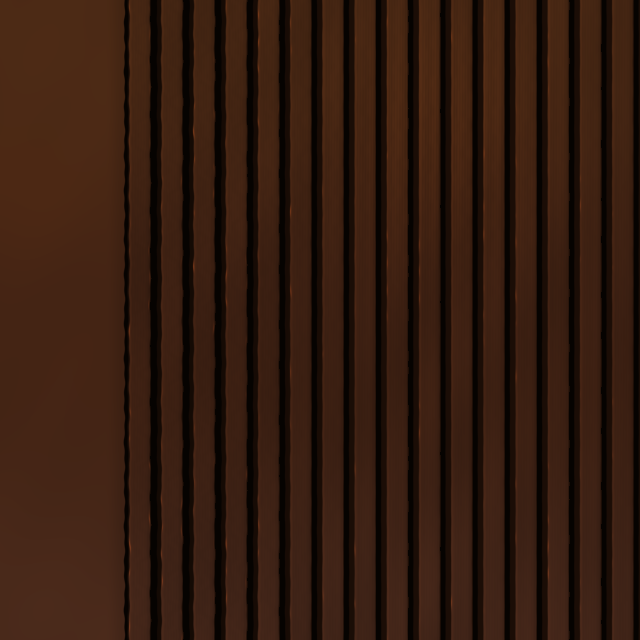
This texture is drawn by a Shadertoy shader. Its source:

```glsl
// Dark brown wall: a plain panel on the left, then evenly spaced vertical slats.
// Each gap has a black core and a dim side face; layered sines vary the tone,
// and hashed cells along the slat edges scatter small copper glints.

const float PANEL_END = 0.1945;    // right edge of the plain panel
const float FIRST_GAP = 0.1855;    // start of the gap partly hidden by the panel
const float PERIOD = 0.0503;       // gap plus slat
const float GAP = 0.0163;          // width of core and side face
const float CORE = 0.0076;         // width of the black core
const float SOFT = 0.0013;         // half width of soft edges
const float WOBBLE = 0.0006;       // raggedness of the left gaps
const float GLINT_CELL = 0.042;    // height of one glint cell
const float GLINT_CHANCE = 0.42;

const vec3 BLACK = vec3(0.022, 0.010, 0.004);
const vec3 SIDE = vec3(0.105, 0.050, 0.022);
const vec3 SLAT_MID = vec3(0.232, 0.122, 0.070);
const vec3 SLAT_TOP = vec3(0.265, 0.145, 0.073);
const vec3 SLAT_LOW = vec3(0.255, 0.143, 0.095);
const vec3 PANEL_LIFT = vec3(0.030, 0.017, 0.008);
const vec3 WARM = vec3(0.055, 0.022, 0.002);
const vec3 COPPER = vec3(0.36, 0.14, 0.04);

float hash(vec2 p) {
    p = fract(p * vec2(0.1031, 0.1137));
    p += dot(p, p.yx + 33.33);
    return fract((p.x + p.y) * p.x * 43.7);
}

// Slow, smooth variation in about -1..1.
float layeredSines(vec2 p) {
    return 0.5 * sin(p.x + 1.7 * sin(p.y))
         + 0.3 * sin(2.3 * p.y + 1.1 * p.x)
         + 0.2 * sin(4.7 * p.x - 3.1 * p.y);
}

float spot(vec2 p, vec2 center, vec2 size) {
    vec2 q = (p - center) / size;
    return exp(-dot(q, q));
}

vec3 woodTone(vec2 p) {
    vec3 tone = mix(SLAT_LOW, SLAT_MID, smoothstep(0.0, 0.42, p.y));
    tone = mix(tone, SLAT_TOP, smoothstep(0.5, 0.95, p.y));
    return tone * (1.0 + 0.035 * layeredSines(p * vec2(9.0, 7.0)));
}

// Short vertical flecks along an edge at signed distance dist.
float glints(float dist, float y, float seed) {
    float cell = floor(y / GLINT_CELL);
    float pick = hash(vec2(cell + 3.0, seed * 7.0 + 11.0));
    float size = hash(vec2(cell + 41.0, seed * 5.0 + 2.0));
    float halfLength = mix(0.10, 0.24, size);
    float v = (fract(y / GLINT_CELL) - 0.5) / halfLength;
    float u = dist / 0.0012;
    return step(1.0 - GLINT_CHANCE, pick) * mix(0.25, 0.85, size) * exp(-u * u - v * v);
}

vec3 panelColor(vec2 p) {
    vec3 color = woodTone(p) + PANEL_LIFT;
    color += WARM * 0.55 * spot(p, vec2(0.03, 0.68), vec2(0.14, 0.12));
    return color * mix(1.0, 0.88, smoothstep(PANEL_END - 0.03, PANEL_END, p.x));
}

vec3 slatColor(vec2 p) {
    float leftness = 1.0 - smoothstep(0.25, 0.60, p.x);
    float nearest = floor((p.x - FIRST_GAP) / PERIOD + 0.5);
    float ragged = sin(p.y * 83.0 + nearest * 2.1) + 0.6 * sin(p.y * 211.0 + nearest * 4.7);
    float x = p.x - FIRST_GAP + WOBBLE * mix(0.25, 1.0, leftness) * ragged;
    float id = floor(x / PERIOD);
    float d = x - id * PERIOD;

    // Slat face, with faint grain and a lighter left rim.
    vec3 face = woodTone(p);
    float upper = spot(p, vec2(0.68, 0.78), vec2(0.17, 0.22));
    face += WARM * 0.7 * upper;
    float grain = sin(d * 2600.0 + id * 3.0) * sin(d * 1130.0 + p.y * 5.0 + id);
    face *= 1.0 + (0.025 + 0.05 * upper) * grain;
    face *= 1.0 + 0.05 * layeredSines(vec2(id * 2.4, p.y * 8.0 + id));
    face += vec3(0.035, 0.015, 0.006) * spot(vec2(d, 0.0), vec2(GAP + 0.002, 0.0), vec2(0.0018, 1.0));
    face *= mix(1.0, 0.86, smoothstep(PERIOD - 0.010, PERIOD, d));

    // Gap: black core on the left, dim side face on the right.
    float core = id < 0.5 ? GAP * 0.86 : CORE + 0.0022 * leftness;
    vec3 side = SIDE * mix(1.0, 0.75, leftness);
    vec3 color = mix(BLACK, side, smoothstep(core - SOFT, core + SOFT, d));
    float lit = smoothstep(GAP - SOFT, GAP + SOFT, d);
    lit *= 1.0 - smoothstep(PERIOD - 2.0 * SOFT, PERIOD, d);
    color = mix(color, face, lit);

    // Copper flecks on both slat edges, rarer on the right edge.
    float strength = mix(0.55, 1.0, leftness) * (0.6 + 0.4 * sin(p.y * 6.0 + id * 2.0));
    float flecks = glints(d - GAP - 0.0008, p.y + 0.013 * id, id);
    flecks += 0.6 * leftness * glints(d - PERIOD + 0.0025, p.y + 0.019 * id, id + 37.0);
    return color + COPPER * strength * flecks;
}

void mainImage(out vec4 fragColor, in vec2 fragCoord) {
    vec2 p = fragCoord / iResolution.xy;
    float raggedEdge = PANEL_END + WOBBLE * (sin(p.y * 97.0) + sin(p.y * 239.0));
    float onSlats = smoothstep(raggedEdge - SOFT, raggedEdge + SOFT, p.x);
    vec3 color = mix(panelColor(p), slatColor(p), onSlats);
    fragColor = vec4(clamp(color, 0.0, 1.0), 1.0);
}
```
